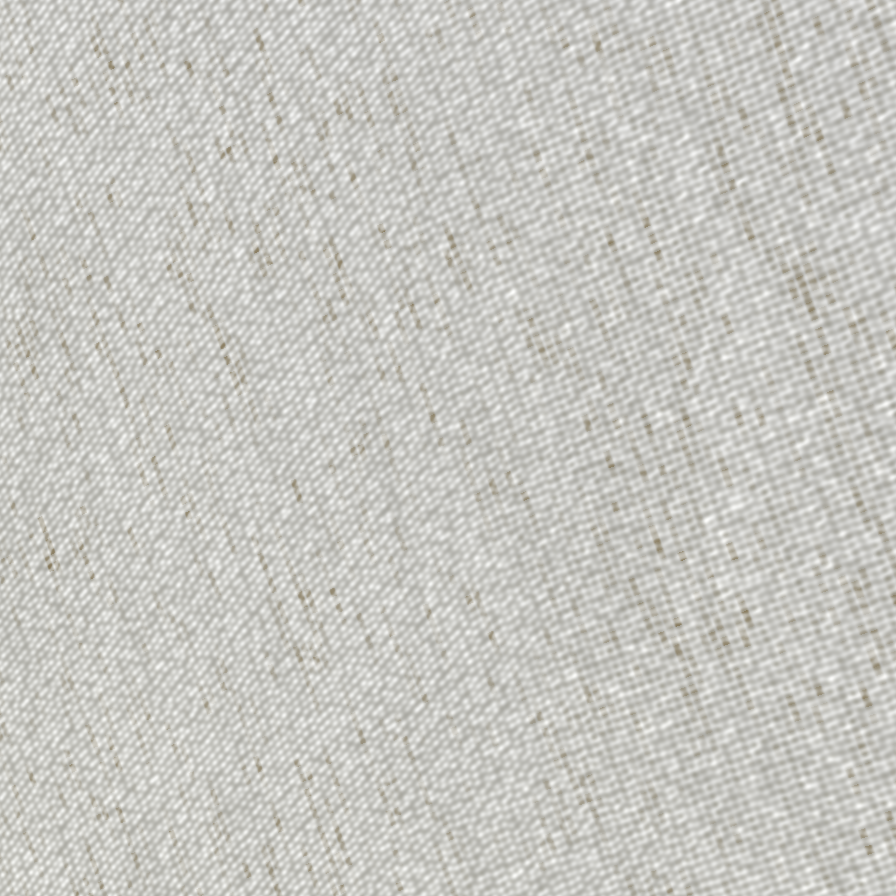
This texture is drawn by a WebGL 1 fragment shader. Its source:

```glsl
precision highp float;
uniform vec2 u_resolution;

const float WARP_DENSITY = 134.0;  // threads per canvas at the left
const float WARP_SPREAD = 24.0;    // loosening of the warp to the right
const float WEFT_DENSITY = 116.0;
const float WEFT_SPREAD = 14.0;
const float CLOTH_ANGLE = 0.35;    // tilt of the cloth, radians
const float STITCH_ANGLE = 0.40;   // lean of a stitch inside its cell
const vec2 TIGHT_STITCH = vec2(0.37, 0.258);
const vec2 OPEN_STITCH = vec2(0.39, 0.30);
const float STITCH_AREA = 0.0955;
const float STITCH_JITTER = 0.30;
const float STITCH_CONTRAST = 0.40;
const float HOLE_RADIUS = 0.23;
const float HOLE_DEPTH = 0.62;
const float STREAK_LENGTH = 5.0;   // in cells
const float FLAX_STRENGTH = 0.85;
const vec3 GAP_COLOR = vec3(0.650, 0.647, 0.625);
const vec3 THREAD_COLOR = vec3(0.890, 0.891, 0.885);
const vec3 HOLE_COLOR = vec3(0.56, 0.55, 0.49);
const vec3 FLAX_COLOR = vec3(0.48, 0.41, 0.26);
const vec3 SPECK_COLOR = vec3(0.16, 0.15, 0.13);

float hash(vec2 p) {
  vec3 q = fract(vec3(p.xyx) * 0.1031);
  q += dot(q, q.yzx + 33.33);
  return fract((q.x + q.y) * q.z);
}

float noise(vec2 p) {
  vec2 i = floor(p);
  vec2 f = fract(p);
  f = f * f * (3.0 - 2.0 * f);
  float low = mix(hash(i), hash(i + vec2(1.0, 0.0)), f.x);
  float high = mix(hash(i + vec2(0.0, 1.0)), hash(i + vec2(1.0, 1.0)), f.x);
  return mix(low, high, f.y);
}

// Turns a vector into axes tilted by the angle
mat2 tilt(float angle) {
  float c = cos(angle);
  float s = sin(angle);
  return mat2(c, -s, s, c);
}

// Sum of leaning stitches: x = cover, y = glint, z = speck
vec3 weave(vec2 cloth, float openness) {
  vec3 total = vec3(0.0);
  float stagger = mix(0.5, 0.06, openness);
  vec2 size = mix(TIGHT_STITCH, OPEN_STITCH, openness);
  float evenCover = STITCH_AREA / (size.x * size.y);
  mat2 lean = tilt(STITCH_ANGLE);
  for (int i = -1; i <= 1; i++) {
    float column = floor(cloth.x) + float(i);
    float shift = stagger * mod(column, 2.0);
    for (int j = -1; j <= 1; j++) {
      vec2 cell = vec2(column, floor(cloth.y - shift) + float(j));
      vec2 jitter = vec2(hash(cell + 17.0), hash(cell + 53.0)) - 0.5;
      vec2 center = cell + vec2(0.5, 0.5 + shift) + jitter * STITCH_JITTER;
      vec2 d = lean * (cloth - center) / size;
      float blob = exp(-0.5 * dot(d, d));
      float strength = 1.0 + STITCH_CONTRAST * (hash(cell + 91.0) - 0.5);
      float glint = smoothstep(0.80, 1.0, hash(cell + 131.0));
      float speck = step(0.9999, hash(cell + 211.0));
      total += blob * vec3(strength * evenCover, glint, speck);
    }
  }
  return total;
}

// Small openings where four threads of the loose weave meet
float weaveHole(vec2 cloth) {
  vec2 crossing = floor(cloth + 0.5);
  vec2 d = (cloth - crossing) / HOLE_RADIUS;
  float column = mix(0.4, 1.0, hash(vec2(crossing.x, 3.0)));
  return exp(-0.5 * dot(d, d)) * column * mix(0.2, 1.0, hash(crossing + 400.0));
}

// Unbleached fibre in the gaps along single warp threads: many faint, few strong
float flaxStreak(vec2 cloth) {
  float column = floor(cloth.x + 0.5);
  float along = cloth.y / STREAK_LENGTH + 40.0 * hash(vec2(column, 7.0));
  float knot = floor(along);
  float run = mix(hash(vec2(column, knot)), hash(vec2(column, knot + 1.0)),
                  smoothstep(0.0, 1.0, fract(along)));
  float patchiness = noise(cloth / 14.0 + 60.0);
  float amount = smoothstep(0.48, 1.08, run + 0.25 * (patchiness - 0.5));
  float dash = hash(vec2(column, floor(cloth.y)) + 300.0);
  float edge = 1.0 - smoothstep(0.2, 0.5, abs(cloth.x - column));
  return amount * mix(0.16, 1.0, dash * dash) * edge;
}

void main() {
  vec2 uv = gl_FragCoord.xy / min(u_resolution.x, u_resolution.y);

  // Cloth coordinates: x across the warp, y along it, gently bent
  vec2 cloth = tilt(CLOTH_ANGLE) * uv;
  cloth *= vec2(WARP_DENSITY, WEFT_DENSITY) - vec2(WARP_SPREAD, WEFT_SPREAD) * cloth.x;
  cloth += 200.0 + 0.9 * vec2(noise(uv * 5.0), noise(uv * 5.0 + 31.0));

  // The weave opens into a square grid towards the right
  float openness = smoothstep(0.35, 0.85, uv.x + 0.25 * (noise(uv * 4.0 + 9.0) - 0.5));
  vec3 stitches = weave(cloth, openness);
  float cover = clamp(stitches.x, 0.0, 1.25);
  float gap = smoothstep(0.35, 0.85, 1.0 - cover);

  vec3 color = mix(GAP_COLOR, THREAD_COLOR, cover);
  color += stitches.y * mix(0.02, 0.085, openness);
  color = mix(color, HOLE_COLOR, HOLE_DEPTH * openness * weaveHole(cloth));

  // Slubs, uneven shade and a warmer lower left
  float slub = noise(vec2(cloth.x * 0.8, cloth.y * 0.06));
  float shade = noise(uv * 6.0 + 70.0);
  color += 0.028 * (slub - 0.5) + 0.018 * (shade - 0.5);
  color.b -= 0.014 * (0.75 - 0.5 * (uv.x + uv.y));

  // Flax fibres and rare specks
  float flax = flaxStreak(cloth) * mix(0.3, 1.0, gap);
  color = mix(color, FLAX_COLOR, FLAX_STRENGTH * flax);
  color = mix(color, SPECK_COLOR, clamp(stitches.z, 0.0, 1.0));

  gl_FragColor = vec4(clamp(color, 0.0, 1.0), 1.0);
}
```
